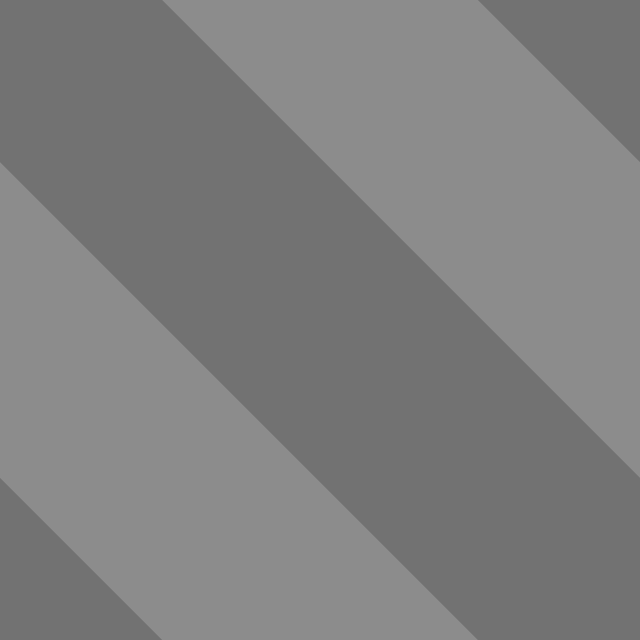
Reproduce this pattern procedurally as a three.js fragment shader.

```glsl
// Broad diagonal stripes in two flat greys, falling from upper left to lower right.
// The sum x + y runs across the stripes; one whole period per canvas side
// makes the pattern wrap on every edge.

varying vec2 vUv;

void main() {
    float across = vUv.x + vUv.y;

    // Distance to the nearest dark stripe's centre line, in periods
    float fromCentre = abs(fract(across + 0.5) - 0.5);

    // Dark stripes are slightly wider than light ones; soften their edges
    float edgeWidth = fwidth(across) * 0.75;
    float light = clamp((fromCentre - 0.2535) / edgeWidth + 0.5, 0.0, 1.0);

    vec3 darkGrey = vec3(0.447);
    vec3 lightGrey = vec3(0.549);
    gl_FragColor = vec4(mix(darkGrey, lightGrey, light), 1.0);
}
```
